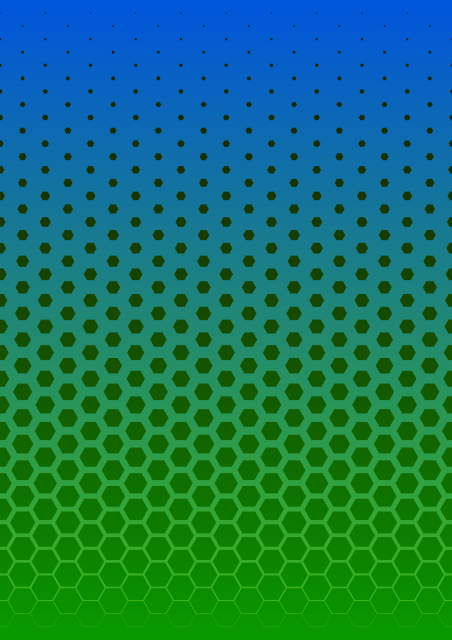
Give the GLSL for this pattern, as a WebGL 2 fragment shader.

```glsl
#version 300 es
precision highp float;
// Halftone of dark hexagons growing downward over a blue to green gradient.

uniform vec2 u_resolution;
out vec4 fragColor;

const float ROWS = 49.0;        // half-cell rows over the canvas height
const float COLUMN = 1.7320508; // column spacing, in rows

// Signed distance to a flat-topped hexagon with the given apothem.
float hexagon(vec2 p, float apothem) {
    p = abs(p);
    return max(p.y, p.x * 0.8660254 + p.y * 0.5) - apothem;
}

// Apothem grows linearly with the row; the top border stays empty.
float apothemAt(float row) {
    return row < 0.5 ? -1.0 : min((row + 1.0) / ROWS, 1.0);
}

// Coverage of one rectangular lattice of hexagons.
float lattice(vec2 p, vec2 offset, float pixel) {
    vec2 cell = vec2(2.0 * COLUMN, 2.0);
    vec2 center = floor((p - offset) / cell + 0.5) * cell + offset;
    float d = hexagon(p - center, apothemAt(center.y));
    return clamp(0.5 - d / pixel, 0.0, 1.0);
}

vec3 backgroundColor(float depth) {
    return mix(vec3(0.0, 0.333, 0.867), vec3(0.25, 0.73, 0.05), depth);
}

vec3 hexagonColor(float depth) {
    float green = 0.12 + depth * (0.20 + 0.29 * depth);
    return vec3(mix(0.10, 0.03, depth * depth), green, 0.0);
}

void main() {
    // Row units, measured downward from the top left corner.
    float pixel = ROWS / u_resolution.y;
    vec2 p = vec2(gl_FragCoord.x, u_resolution.y - gl_FragCoord.y) * pixel;
    float depth = p.y / ROWS;

    // Two interleaved lattices form the honeycomb.
    float coverage = lattice(p, vec2(0.0, 1.0), pixel)
                   + lattice(p, vec2(COLUMN, 0.0), pixel);

    vec3 color = mix(backgroundColor(depth), hexagonColor(depth), min(coverage, 1.0));
    fragColor = vec4(color, 1.0);
}
```
